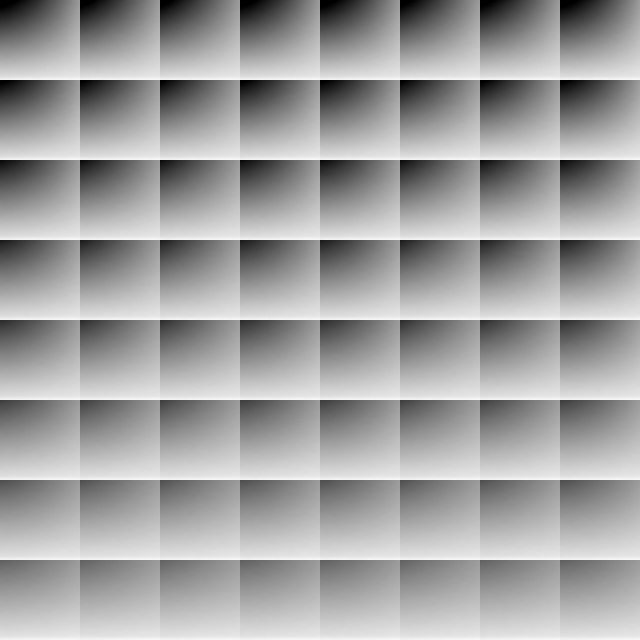
Give the GLSL for this pattern, as a WebGL 2 fragment shader.

```glsl
#version 300 es
precision highp float;
// An eight by eight grid of grey tiles, each dark at its upper left corner.
// Every tile blends a rising top edge into a pale foot; the corner
// lightens row by row and the dark patch widens and narrows by column.

uniform vec2 u_resolution;
out vec4 fragColor;

const float TILES = 8.0;
const float TAU = 6.2831853;
const int SAMPLES = 3;
const vec3 BLACK = vec3(0.0);
const vec3 WHITE = vec3(1.0);

float hash(vec2 p) {
    vec3 q = fract(vec3(p.xyx) * 0.1031);
    q += dot(q, q.yzx + 33.33);
    return fract((q.x + q.y) * q.z);
}

float valueNoise(vec2 p) {
    vec2 cell = floor(p);
    vec2 f = fract(p);
    f = f * f * (3.0 - 2.0 * f);
    float low = mix(hash(cell), hash(cell + vec2(1.0, 0.0)), f.x);
    float high = mix(hash(cell + vec2(0.0, 1.0)), hash(cell + vec2(1.0)), f.x);
    return mix(low, high, f.y);
}

// Darkness of the corner; negative values give a black plateau.
float cornerLevel(float row) {
    return -0.12 + 0.07 * row;
}

// Curve of the top edge: a larger power makes a wider dark patch.
float patchPower(float column) {
    return 1.1 + 0.12 * cos(TAU * column / 3.5);
}

// Grey level in a tile, with t.x running right and t.y running down.
float tileShade(vec2 t, float corner, float power) {
    float top = mix(corner, 0.61, pow(t.x, power));
    float foot = mix(0.90, 0.92, t.x);
    float descent = pow(t.y, mix(0.9, 1.2, t.x));
    float rim = 0.05 * smoothstep(0.94, 1.0, t.y);
    return mix(top, foot, descent) + rim;
}

float gridShade(vec2 uv) {
    vec2 grid = clamp(vec2(uv.x, 1.0 - uv.y), 0.0, 0.99999) * TILES;
    vec2 id = floor(grid);
    float shade = tileShade(fract(grid), cornerLevel(id.y), patchPower(id.x));
    float mottle = 0.008 * (valueNoise(uv * vec2(90.0, 180.0)) - 0.5);
    return clamp(shade + mottle, 0.0, 1.0);
}

void main() {
    // Average a small sample grid to smooth the tile borders.
    float total = 0.0;
    for (int y = 0; y < SAMPLES; y++) {
        for (int x = 0; x < SAMPLES; x++) {
            vec2 offset = (vec2(x, y) + 0.5) / float(SAMPLES) - 0.5;
            total += gridShade((gl_FragCoord.xy + offset) / u_resolution);
        }
    }
    float shade = total / float(SAMPLES * SAMPLES);
    fragColor = vec4(mix(BLACK, WHITE, shade), 1.0);
}
```
